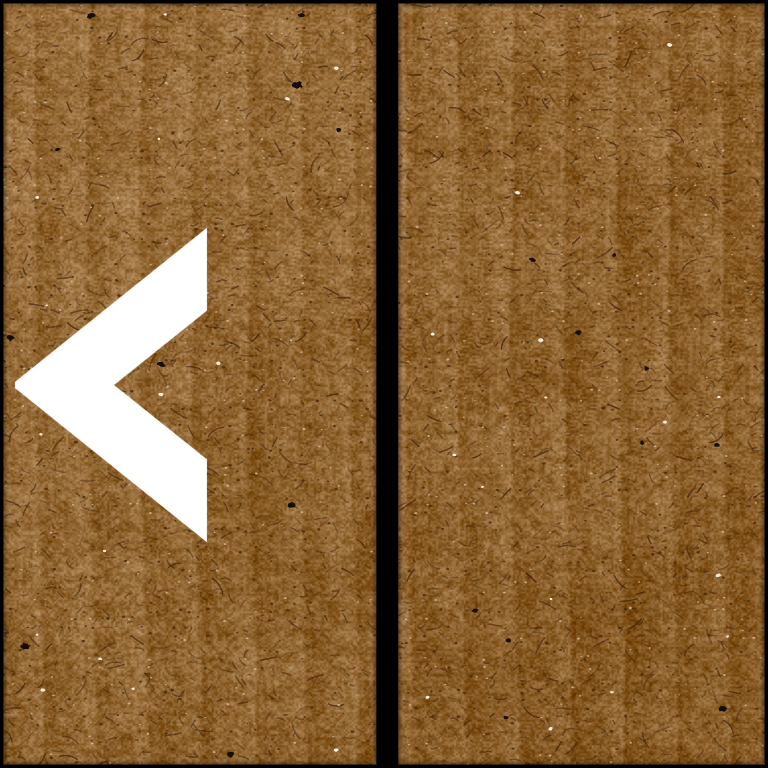
This texture is drawn by a three.js fragment shader. Its source:

```glsl
// Two corrugated cardboard panels split by a black bar, with a white chevron on the left one.
varying vec2 vUv;

float hash(vec2 p) {
  return fract(sin(dot(p, vec2(127.1, 311.7))) * 43758.5453);
}

float noise(vec2 p) {
  vec2 i = floor(p), f = fract(p);
  f = f * f * (3.0 - 2.0 * f);
  return mix(mix(hash(i), hash(i + vec2(1, 0)), f.x),
             mix(hash(i + vec2(0, 1)), hash(i + vec2(1, 1)), f.x), f.y);
}

// Short, slightly bent strokes, one per chosen cell
float fibres(vec2 uv, float cells, float density, float seed) {
  vec2 p = uv * cells;
  float ink = 0.0;
  for (int y = -1; y <= 1; y++)
    for (int x = -1; x <= 1; x++) {
      vec2 cell = floor(p) + vec2(x, y);
      vec2 id = cell + seed;
      vec2 q = p - cell - vec2(hash(id + 3.1), hash(id + 7.7));
      float angle = (hash(id + 11.3) - 0.5) * 2.4;
      q = mat2(cos(angle), -sin(angle), sin(angle), cos(angle)) * q;
      q.y += (hash(id + 13.9) - 0.5) * 1.6 * q.x * q.x;
      float halfLength = 0.08 + 0.32 * hash(id + 17.2);
      float d = length(vec2(max(abs(q.x) - halfLength, 0.0), q.y)) / cells;
      float strength = step(hash(id), density) * (0.35 + 0.65 * hash(id + 19.4));
      ink = max(ink, strength * (1.0 - smoothstep(0.0003, 0.0017, d)));
    }
  return ink;
}

// Small irregular dots, one per chosen cell
float specks(vec2 uv, float cells, float density, float radius, float seed) {
  vec2 p = uv * cells, id = floor(p) + seed;
  vec2 center = 0.25 + 0.5 * vec2(hash(id + 2.3), hash(id + 5.9));
  float d = length((fract(p) - center) * vec2(0.8, 1.1)) / cells;
  d += (noise(uv * 300.0) - 0.5) * radius * 0.7;
  float r = radius * (0.5 + 0.7 * hash(id + 8.1));
  return step(hash(id), density) * (1.0 - smoothstep(r - 0.0008, r + 0.0008, d));
}

vec3 cardboard(vec2 uv) {
  // Corrugation: a slow rise to each ridge, then a quick drop
  float wobble = 0.008 * (noise(vec2(uv.x * 9.0, uv.y * 5.0)) - 0.5);
  float drift = 0.009 * (1.0 - smoothstep(0.1, 0.5, uv.y));
  float flute = fract((uv.x - 0.0495 - drift + wobble) / 0.0688);
  float ridge = flute * (1.0 - smoothstep(0.9, 1.0, flute));
  float tone = 0.5 + (ridge - 0.43) * 0.42;

  // Broad light falls from the upper left
  tone += 0.2 * (uv.y - 0.5) - 0.22 * (uv.x - 0.45);
  tone += 0.32 * (noise(uv * vec2(12.0, 16.0)) - 0.5);

  // Paper pulp and fine grain
  tone += 0.35 * (noise(uv * vec2(60.0, 85.0)) - 0.5);
  tone += 0.55 * (noise(uv * vec2(150.0, 190.0) + 9.0) - 0.5);
  tone += 0.85 * (noise(uv * 390.0 + 31.0) - 0.5);
  vec3 color = mix(vec3(0.48, 0.30, 0.08), vec3(0.65, 0.49, 0.30), tone);

  // Dark fibres and flecks
  vec3 umber = vec3(0.25, 0.14, 0.04);
  color = mix(color, umber, 0.75 * fibres(uv, 34.0, 0.5, 0.0));
  color = mix(color, umber, 0.6 * fibres(uv, 62.0, 0.45, 140.0));
  color = mix(color, umber, 0.75 * specks(uv, 95.0, 0.12, 0.0015, 60.0));
  color = mix(color, vec3(0.08, 0.05, 0.03), specks(uv, 22.0, 0.07, 0.0042, 270.0));

  // Pale flecks
  color = mix(color, vec3(0.85, 0.77, 0.64), 0.75 * specks(uv, 80.0, 0.1, 0.0012, 410.0));
  color = mix(color, vec3(0.96, 0.94, 0.88), specks(uv, 26.0, 0.05, 0.0023, 530.0));
  return color;
}

// Signed distance to an upright box
float box(vec2 p, vec2 low, vec2 high) {
  vec2 d = abs(p - 0.5 * (low + high)) - 0.5 * (high - low);
  return length(max(d, 0.0)) + min(max(d.x, d.y), 0.0);
}

float chevron(vec2 p) {
  float h = abs(p.y - 0.4987);
  float outer = (h - 0.803 * (p.x - 0.0145)) * 0.78;
  float inner = (0.8 * (p.x - 0.1485) - h) * 0.78;
  return max(max(outer, inner), max(p.x - 0.2695, 0.0195 - p.x));
}

void main() {
  vec3 color = cardboard(vUv);

  // Panels with softly darkened rims
  float panel = min(box(vUv, vec2(0.0045, 0.0045), vec2(0.490, 0.9955)),
                    box(vUv, vec2(0.5185, 0.0045), vec2(0.9955, 0.9955)));
  color *= 1.0 - 0.3 * smoothstep(-0.007, 0.0, panel);
  color = mix(color, vec3(1.0), 1.0 - smoothstep(-0.001, 0.001, chevron(vUv)));
  color *= 1.0 - smoothstep(-0.0012, 0.0012, panel);

  gl_FragColor = vec4(color, 1.0);
}
```
